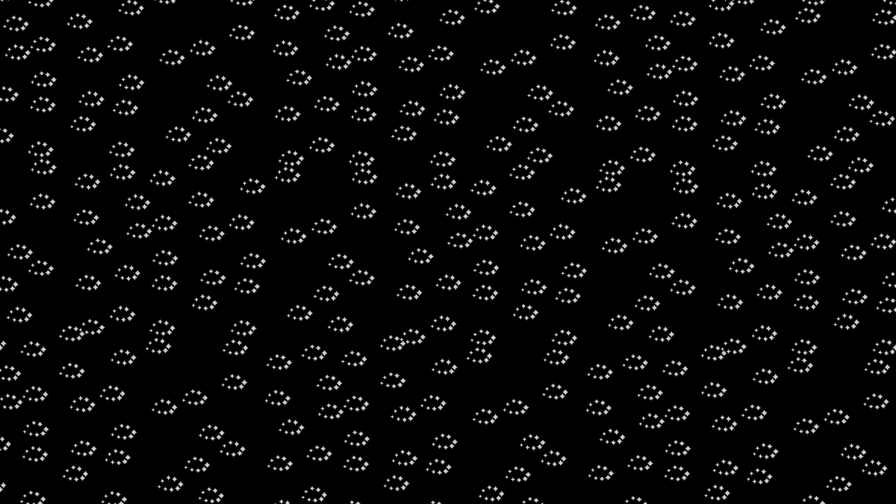
Give the GLSL for this pattern, as a Shadertoy shader.

```glsl
// Draws small clusters of soft grey diamonds scattered in shifted, repeating bands on black.

const vec3 BACKGROUND = vec3(0.0);
const vec3 DOT_COLOR = vec3(0.83);

const vec2 CELL_SIZE = vec2(0.0796, 0.0694); // in canvas heights
const vec2 TILE_CELLS = vec2(8.0, 5.0);      // cells before the scatter repeats
const vec2 JITTER = vec2(0.5, 0.42);         // full range, in cells
const float STAGGER = 0.2;                   // up and down offset of odd and even columns
const float TILT = 0.03;                     // bands sink to the right
const float CLUSTER_UNIT = 1.0 / 648.0;
const int DOT_COUNT = 8;
const float PI = 3.14159265;

// Sine-free hash: two values in 0..1
vec2 hash22(vec2 p) {
    vec3 q = fract(vec3(p.xyx) * vec3(0.1031, 0.1030, 0.0973));
    q += dot(q, q.yzx + 33.33);
    return fract((q.xx + q.yz) * q.zy);
}

float diamondDistance(vec2 p, float radius) {
    return abs(p.x) + abs(p.y) - radius;
}

// Dot centre: even dots form a shallow base, odd dots a dome above it
vec2 dotCentre(int index, float along) {
    float arch = sin(PI * along);
    float height = (index % 2 == 0) ? -2.5 - 3.5 * arch : 1.5 + 8.0 * arch;
    return vec2(mix(-14.0, 13.5, along), height);
}

// Coverage of one cluster; its dots grow from left to right
float cluster(vec2 p, float softness) {
    float coverage = 0.0;
    for (int i = 0; i < DOT_COUNT; i++) {
        float along = float(i) / float(DOT_COUNT - 1);
        float radius = mix(1.8, 3.3, along) * CLUSTER_UNIT;
        float d = diamondDistance(p - dotCentre(i, along) * CLUSTER_UNIT, radius);
        coverage = max(coverage, 1.0 - smoothstep(-softness, softness, d));
    }
    return coverage;
}

// Each row of a tile leaves one cell empty, towards the right side
bool isEmptyCell(vec2 tileCell) {
    float gapColumn = 5.0 + floor(3.0 * hash22(vec2(tileCell.y, 71.0)).x);
    return tileCell.x == gapColumn;
}

// Looks up the neighbouring cells, with every band slid sideways
float scatter(vec2 p, float softness) {
    vec2 grid = p / CELL_SIZE;
    float coverage = 0.0;
    for (int j = -1; j <= 1; j++) {
        float row = floor(grid.y) + float(j);
        float band = floor(row / TILE_CELLS.y);
        float x = grid.x + TILE_CELLS.x * hash22(vec2(band + 9.0, 23.0)).y;
        for (int i = -1; i <= 1; i++) {
            float column = floor(x) + float(i);
            vec2 tileCell = mod(vec2(column, row), TILE_CELLS);
            if (isEmptyCell(tileCell)) continue;
            vec2 offset = (hash22(tileCell + 5.0) - 0.5) * JITTER;
            offset.y += STAGGER * (2.0 * mod(tileCell.x, 2.0) - 1.0);
            vec2 local = vec2(x - column, grid.y - row) - 0.5 - offset;
            coverage = max(coverage, cluster(local * CELL_SIZE, softness));
        }
    }
    return coverage;
}

void mainImage(out vec4 fragColor, in vec2 fragCoord) {
    vec2 p = fragCoord / iResolution.y;
    p.y += TILT * p.x;
    float softness = max(0.0025, 0.7 / iResolution.y);
    fragColor = vec4(mix(BACKGROUND, DOT_COLOR, scatter(p, softness)), 1.0);
}
```
